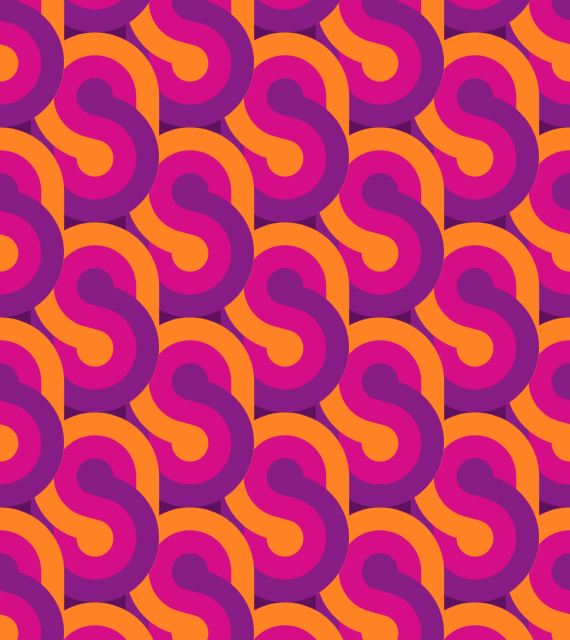
A WebGL 2 fragment shader for this pattern:

```glsl
#version 300 es
precision highp float;
// Overlapping banded S-curls in half-drop columns, each column lying over the one to its right.

uniform vec2 u_resolution;
out vec4 outColor;

// Layout, in units of one repeat
const float REPEATS_ACROSS = 3.0;
const float PHASE_Y = 0.198;          // height of the curl centre in even columns
const float SOFTNESS = 0.8;           // half width of the smoothed edge, in pixels

// Curl geometry: two stacked discs with concentric bands
const float DOT_RADIUS = 0.0965;
const float BAND_WIDTH = 0.1205;
const float MID_RADIUS = DOT_RADIUS + BAND_WIDTH;
const float OUTER_RADIUS = MID_RADIUS + BAND_WIDTH;
const float HALF_GAP = 0.5 - OUTER_RADIUS;  // disc centre to curl centre

const vec3 PINK = vec3(0.835, 0.05, 0.53);
const vec3 PURPLE = vec3(0.535, 0.11, 0.52);
const vec3 ORANGE = vec3(1.0, 0.515, 0.145);
const vec3 SHADOW = vec3(0.37, 0.07, 0.37);

// 0 inside, 1 outside, smoothed across the boundary
float outside(float d, float soft) {
    return smoothstep(-soft, soft, d);
}

// Dot, pink band and outer band by distance from a disc centre
vec3 bands(float d, vec3 dotColor, vec3 rimColor, float soft) {
    vec3 color = mix(dotColor, PINK, outside(d - DOT_RADIUS, soft));
    return mix(color, rimColor, outside(d - MID_RADIUS, soft));
}

// Signed distance to the upright capsule around both discs
float capsule(vec2 p) {
    return length(vec2(p.x, max(abs(p.y) - HALF_GAP, 0.0))) - OUTER_RADIUS;
}

vec3 curl(vec2 p, float soft) {
    // Direction of the straight stretch that is tangent to both discs
    float cosine = (DOT_RADIUS + MID_RADIUS) / (2.0 * HALF_GAP);
    float sine = sqrt(1.0 - cosine * cosine);
    vec2 along = vec2(cosine, -sine);
    vec2 across = vec2(sine, cosine);

    // A half turn swaps the two colours, so only one half is built
    vec3 upper = PURPLE;
    vec3 lower = ORANGE;
    if (dot(p, along) > 0.0) {
        p = -p;
        upper = ORANGE;
        lower = PURPLE;
    }

    // Distance from the upper disc, unrolled to a line on the straight stretch
    float topDistance = length(p - vec2(0.0, HALF_GAP));
    float drop = HALF_GAP * cosine - dot(p, across);
    if (dot(p, along) > -HALF_GAP * sine && drop > 0.0) topDistance = drop;

    // Lower disc, its bands carried straight up along the side
    float baseDistance = length(vec2(p.x, min(p.y + HALF_GAP, 0.0)));

    vec3 top = bands(topDistance, upper, lower, soft);
    vec3 base = bands(baseDistance, lower, upper, soft);
    return mix(top, base, outside(topDistance - OUTER_RADIUS, soft));
}

void main() {
    float scale = REPEATS_ACROSS / u_resolution.x;
    vec2 uv = gl_FragCoord.xy * scale;
    float soft = SOFTNESS * scale;
    float leftColumn = floor(uv.x * 2.0);

    // Paint the right column first, then the left one over it
    vec3 color = SHADOW;
    for (int i = 1; i >= 0; i--) {
        float column = leftColumn + float(i);
        float y = uv.y - PHASE_Y - 0.5 * column;
        vec2 p = vec2(uv.x - 0.5 * column, fract(y + 0.5) - 0.5);
        color = mix(curl(p, soft), color, outside(capsule(p), soft));
    }
    outColor = vec4(color, 1.0);
}
```
